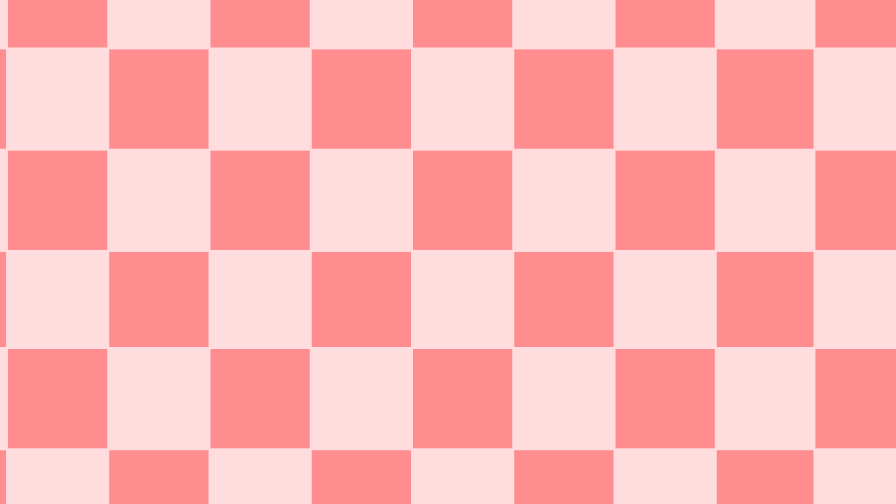
Reproduce this pattern procedurally as a Shadertoy shader.

```glsl
// Coral and pale pink checkerboard with hairline gaps around the coral squares.

const vec3 PALE_PINK = vec3(1.0, 0.868, 0.870);
const vec3 CORAL = vec3(1.0, 0.548, 0.562);

// All lengths are fractions of the canvas height.
const float PITCH = 0.2009;
const float GAP = 0.0039;
const vec2 GRID_ORIGIN = vec2(0.0139, 0.1086);

// One column and one row are slightly narrower: the grid skips ahead inside them.
const vec2 SEAM = vec2(1.516, 0.405);
const vec2 SEAM_SKIP = vec2(0.0051, 0.0083);

// Signed distance to an axis-aligned square centred on the origin.
float squareDistance(vec2 p, float halfSize) {
    vec2 d = abs(p) - halfSize;
    return length(max(d, 0.0)) + min(max(d.x, d.y), 0.0);
}

// Shifts the grid past the seam, trimming the cell that holds it.
vec2 trimCells(vec2 p, vec2 seam, vec2 skip) {
    return p + skip * step(seam, p);
}

// Coverage of the filled squares, which sit on cells of even parity.
float checkerMask(vec2 p, float pitch, float gap, float pixel) {
    vec2 cell = floor(p / pitch);
    vec2 local = p - (cell + 0.5) * pitch;
    float filled = 1.0 - mod(cell.x + cell.y, 2.0);
    float d = squareDistance(local, 0.5 * (pitch - gap));
    return filled * clamp(0.5 - d / pixel, 0.0, 1.0);
}

void mainImage(out vec4 fragColor, in vec2 fragCoord) {
    float pixel = 1.0 / iResolution.y;
    vec2 p = fragCoord * pixel;
    vec2 grid = trimCells(p, SEAM, SEAM_SKIP) - GRID_ORIGIN;

    float mask = checkerMask(grid, PITCH, GAP, pixel);
    fragColor = vec4(mix(PALE_PINK, CORAL, mask), 1.0);
}
```
